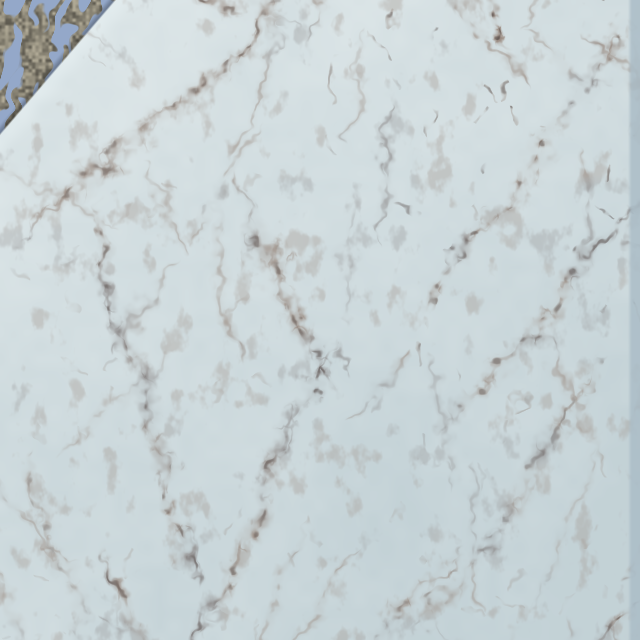
This texture is drawn by a WebGL 1 fragment shader. Its source:

```glsl
precision highp float;
uniform vec2 u_resolution;

const vec3 STONE_LIGHT = vec3(0.860, 0.897, 0.905);
const vec3 STONE_SHADE = vec3(0.765, 0.822, 0.840);
const vec3 VEIN_TAN = vec3(0.61, 0.55, 0.51);
const vec3 VEIN_GREY = vec3(0.57, 0.56, 0.56);
const vec3 VEIN_DARK = vec3(0.31, 0.27, 0.26);
const vec3 FLOOR_BROWN = vec3(0.53, 0.51, 0.45);
const vec3 FLOOR_BLUE = vec3(0.58, 0.66, 0.79);
const vec3 RIM_BLUE = vec3(0.67, 0.74, 0.78);
const vec2 CORNER_POINT = vec2(0.0, 0.79);
const vec2 CORNER_NORMAL = vec2(-0.759, 0.651);
const float RIM_X = 0.984;
const float SOFTNESS = 0.0026;

float hash(vec2 p) {
  vec3 q = fract(p.xyx * vec3(0.1031, 0.1030, 0.0973));
  q += dot(q, q.yzx + 33.33);
  return fract((q.x + q.y) * q.z);
}

float noise(vec2 p) {
  vec2 i = floor(p);
  vec2 f = fract(p);
  f = f * f * (3.0 - 2.0 * f);
  return mix(mix(hash(i), hash(i + vec2(1.0, 0.0)), f.x),
             mix(hash(i + vec2(0.0, 1.0)), hash(i + 1.0), f.x), f.y);
}

float fbm(vec2 p) {
  float sum = 0.0;
  float gain = 0.53;
  for (int i = 0; i < 4; i++) {
    sum += gain * noise(p);
    p = mat2(1.6, 1.2, -1.2, 1.6) * p + 7.3;
    gain *= 0.5;
  }
  return sum;
}

vec2 warp(vec2 p, float scale) {
  return vec2(noise(p * scale + 3.7), noise(p * scale + 41.2)) - 0.5;
}

// One tapered crack per grid cell: x is its core, y the stain around it.
vec2 cracks(vec2 p, float cells, float reachMax, float width, float share, float seed) {
  vec2 q = p * cells;
  vec2 ink = vec2(0.0);
  for (int j = -1; j <= 1; j++) {
    for (int i = -1; i <= 1; i++) {
      vec2 id = floor(q) + vec2(float(i), float(j));
      vec2 key = id + seed;
      vec2 center = id + 0.2 + 0.6 * vec2(hash(key), hash(key + 13.7));
      float family = hash(key + 29.1);
      float angle = family < 0.38 ? 1.0 : (family < 0.65 ? 1.65 : -0.72);
      angle += 0.6 * (hash(key + 51.3) - 0.5);
      vec2 along = vec2(cos(angle), sin(angle));
      vec2 rel = q - center;
      float reach = reachMax * mix(0.5, 1.0, hash(key + 67.9));
      float t = clamp(dot(rel, along) / reach, -1.0, 1.0);
      float taper = 1.0 - t * t;
      float d = length(rel - along * t * reach) / cells;
      float w = width * (0.3 + 0.7 * taper);
      float strength = step(hash(key + 83.5), share) * mix(0.45, 1.0, hash(key + 97.1));
      strength *= smoothstep(0.0, 0.35, taper);
      float core = 1.0 - smoothstep(w * 0.2, w + SOFTNESS, d);
      float stain = 1.0 - smoothstep(0.0, w * 5.5, d);
      ink = max(ink, strength * vec2(core, stain));
    }
  }
  return ink;
}

vec3 marble(vec2 p) {
  float shade = 0.53 + 0.50 * (p.x - 0.5) - 0.80 * (p.y - 0.5);
  shade += 0.50 * (fbm(p * 5.0) - 0.5) + 0.16 * (noise(p * 48.0) - 0.5);
  vec3 color = mix(STONE_LIGHT, STONE_SHADE, clamp(shade, 0.0, 1.0));

  // Ragged veins in three sizes
  vec2 ragged = 0.024 * warp(p, 27.0) + 0.015 * warp(p, 64.0) + 0.007 * warp(p, 130.0);
  vec2 bent = p + 0.05 * warp(p, 6.0) + ragged;
  vec2 large = cracks(bent, 3.2, 1.0, 0.0044, 0.85, 11.0);
  vec2 medium = cracks(bent + 0.37, 6.0, 0.9, 0.0030, 0.70, 47.0);
  vec2 flecks = cracks(bent + 0.71, 15.0, 0.40, 0.0032, 0.36, 92.0);

  // Broken strength, heavier towards the upper right
  float heavy = smoothstep(0.35, 0.70, p.x) * smoothstep(0.25, 0.55, p.y);
  float grain = noise(p * 85.0 + 19.0);
  float broken = smoothstep(0.30, 0.60, 0.55 * fbm(p * 15.0 + 5.0) + 0.45 * grain);
  float clots = smoothstep(0.46, 0.78, 0.5 * grain + 0.5 * noise(p * 36.0));
  float core = max(large.x, max(0.65 * medium.x, 0.55 * flecks.x));
  core *= broken * mix(0.70, 1.0, heavy);
  float stain = max(large.y, 0.5 * medium.y) * clots * mix(0.55, 1.0, heavy);
  float haze = (0.13 * large.y + 0.08 * medium.y) * mix(0.5, 1.5, noise(p * 40.0));

  // Hairline crackle close to the large veins, and scattered smudges
  float ridge = abs(fbm(p * vec2(34.0, 26.0) + 61.0) - 0.5);
  float crackle = (1.0 - smoothstep(0.0, 0.07, ridge)) * broken;
  crackle *= smoothstep(0.05, 0.6, large.y) * mix(0.30, 0.65, heavy);
  float smudge = 0.30 * smoothstep(0.60, 0.78, fbm(p * vec2(34.0, 24.0) + 27.0));

  vec3 veinColor = mix(VEIN_GREY, VEIN_TAN, smoothstep(0.2, 0.5, noise(p * 13.0)));
  float soft = clamp(haze + 0.80 * stain + crackle + smudge, 0.0, 0.85);
  color = mix(color, veinColor, soft);
  color = mix(color, veinColor, 0.80 * core);
  float speck = smoothstep(0.58, 0.85, grain) * mix(0.5, 1.0, heavy);
  float dark = max(large.x, 0.6 * flecks.x * heavy) * broken * speck;
  return mix(color, VEIN_DARK, 0.85 * dark);
}

vec3 patternedFloor(vec2 p) {
  vec3 color = FLOOR_BROWN * mix(0.68, 1.32, noise(p * 190.0));
  vec2 q = p + 0.02 * warp(p, 45.0);
  float streaks = noise(vec2(q.x * 85.0 - q.y * 30.0, q.y * 26.0 + q.x * 14.0));
  return mix(color, FLOOR_BLUE, smoothstep(0.49, 0.61, streaks));
}

void main() {
  vec2 p = gl_FragCoord.xy / u_resolution;
  vec3 color = marble(p);

  // Bluish rim at the right
  color = mix(color, RIM_BLUE, 0.85 * smoothstep(RIM_X - 0.004, RIM_X + 0.004, p.x));

  // Cut corner with a bright edge and a narrow shadow
  float outside = dot(p - CORNER_POINT, CORNER_NORMAL);
  color += 0.025 * smoothstep(-0.035, -0.003, outside);
  vec3 ground = patternedFloor(p) * mix(0.72, 1.0, smoothstep(0.0, 0.012, outside));
  color = mix(color, ground, smoothstep(-0.002, 0.002, outside));

  gl_FragColor = vec4(clamp(color, 0.0, 1.0), 1.0);
}
```
